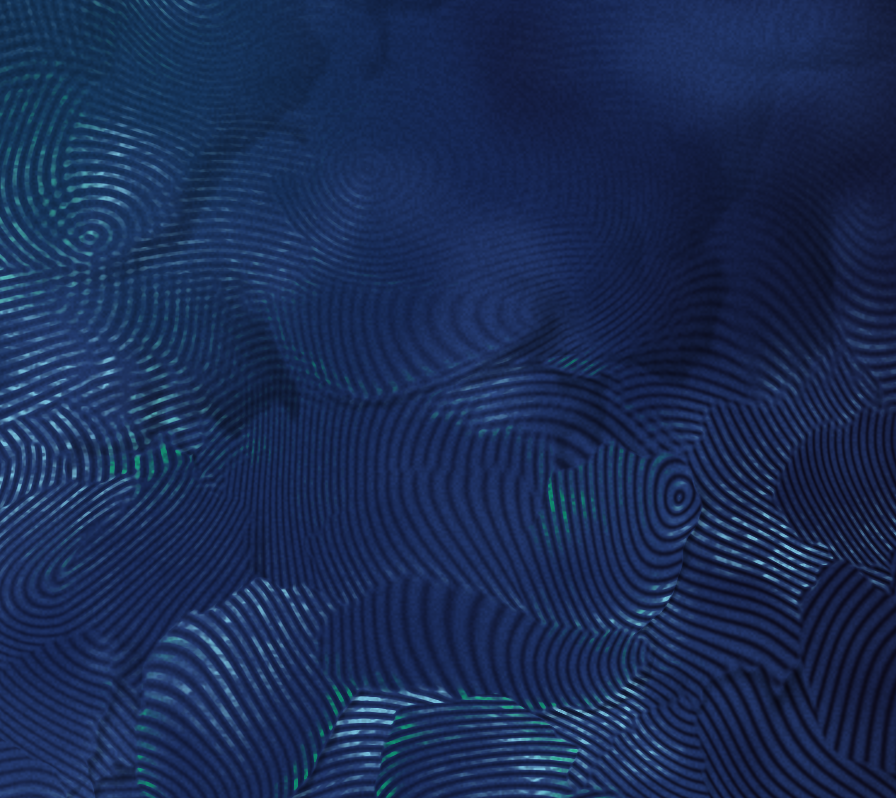
Write a Shadertoy shader that draws this texture.

```glsl
// Dark blue paint combed into overlapping fan strokes with fine curved ridges.
// Jittered grids of warped strokes are layered; each carries arcs about its own
// centre, lit by an anisotropic sheen, and focus fades towards the top.

const float TAU = 6.28318;
const vec3 NAVY  = vec3(0.085, 0.148, 0.325);
const vec3 SLATE = vec3(0.160, 0.255, 0.475);
const vec3 TEAL  = vec3(0.075, 0.230, 0.365);
const vec3 INK   = vec3(0.055, 0.050, 0.135);
const vec3 ICE   = vec3(0.480, 0.760, 0.860);
const vec3 GREEN = vec3(0.040, 0.620, 0.430);

float hash(vec2 p) {
    vec3 q = fract(vec3(p.xyx) * 0.1031);
    q += dot(q, q.yzx + 33.33);
    return fract((q.x + q.y) * q.z);
}

vec2 hash2(vec2 p) {
    return vec2(hash(p), hash(p + 71.7));
}

float noise(vec2 p) {
    vec2 i = floor(p), f = fract(p);
    f = f * f * (3.0 - 2.0 * f);
    return mix(mix(hash(i), hash(i + vec2(1, 0)), f.x),
               mix(hash(i + vec2(0, 1)), hash(i + vec2(1, 1)), f.x), f.y);
}

float fbm(vec2 p) {
    return 0.55 * noise(p) + 0.3 * noise(p * 2.1 + 9.2) + 0.15 * noise(p * 4.3 + 4.7);
}

// Smooth swirl that bends strokes and ridges alike
vec2 swirl(vec2 p) {
    vec2 n = vec2(noise(p * 4.2 + 3.1), noise(p * 4.2 + 47.9)) - 0.5;
    return p + 0.13 * n;
}

// Ridges along arcs about the origin of q: x = height, y = sheen, z = glint
vec3 combArcs(vec2 q, float period, float bend, float seed) {
    float r = length(q);
    float phase = r / period + bend;
    float ridge = 0.5 - 0.5 * cos(TAU * phase);
    vec2 lightDir = vec2(0.24, 0.97);
    float sheen = pow(abs(dot(q / max(r, 0.001), lightDir)), 6.0);
    float along = atan(q.y, abs(q.x) + 0.0001) * r;
    float streak = noise(vec2(floor(phase) * 7.3 + seed * 91.0, along * 90.0));
    return vec3(ridge, sheen, smoothstep(0.2, 0.85, streak));
}

// Lays one grid of strokes over the paint; w holds signed rim light and shadow
void addStrokes(inout vec4 paint, vec2 p, float size, float seed, float soft) {
    vec2 cell = floor(p / size);
    float wobble = fbm(p * 13.0 + seed) - 0.5;
    float bend = 1.6 * noise(p * 8.0 + seed * 3.0);
    for (int j = 1; j >= -1; j--) {
        for (int i = -1; i <= 1; i++) {
            vec2 id = cell + vec2(i, j);
            vec2 place = hash2(id + seed);
            vec2 shape = hash2(id + seed + 37.3);
            vec2 turn = hash2(id + seed + 113.1);

            // Ragged outline, longer along its sweep axis
            vec2 d = p - (id + place) * size;
            float angle = TAU * turn.x;
            vec2 axis = vec2(cos(angle), sin(angle));
            vec2 local = vec2(dot(d, axis), dot(d, vec2(-axis.y, axis.x)));
            float radius = size * mix(0.58, 0.78, shape.x);
            float edge = radius - length(local * vec2(1.0, mix(1.1, 1.9, shape.y)))
                       + wobble * size * 0.4;

            // Arc centre lies off to one side so the ridges fan out
            vec2 q = d + axis * size * mix(0.35, 0.95, turn.y);
            vec3 comb = combArcs(q, mix(0.0120, 0.0155, shape.y), bend, place.x);

            // Only the side away from the light drops a shadow
            float away = smoothstep(-0.2, 0.8, dot(d, vec2(0.7, -0.7)) / radius);
            float shadow = smoothstep(-0.02, 0.0, edge) * away;
            paint.w = mix(paint.w, -1.0, shadow * 0.7);
            float rim = (1.0 - smoothstep(0.02, 0.075, edge)) * step(0.45, place.y);
            float blend = soft * mix(1.0, 7.0, turn.y * turn.y);
            paint = mix(paint, vec4(comb, rim), smoothstep(0.0, blend, edge));
        }
    }
}

void mainImage(out vec4 fragColor, in vec2 fragCoord) {
    vec2 p = fragCoord / iResolution.y;
    float across = fragCoord.x / iResolution.x;

    // Focus and broad light
    float focus = 1.0 - smoothstep(0.40, 0.85, p.y + 0.2 * (fbm(p * 4.0) - 0.5));
    float leftLight = exp(-18.0 * across * across) * smoothstep(0.2, 0.4, p.y);
    float lowLight = exp(-pow((p.y - 0.2) / 0.22, 2.0)) * smoothstep(0.15, 0.35, across);
    float cloud = fbm(p * 3.2 + 5.0);
    float pool = smoothstep(0.38, 0.62, fbm(p * 5.5 + 21.0));
    float soft = mix(0.07, 0.005, focus);

    // Combed layers
    vec2 s = swirl(p);
    vec4 paint = vec4(combArcs(s - vec2(0.35, -0.55), 0.0140, 0.0, 0.4), 0.0);
    addStrokes(paint, s, 0.40, 17.0, soft);
    addStrokes(paint, s + 0.07, 0.25, 53.0, soft);
    float ridge = paint.x, sheen = paint.y, glint = paint.z;

    // Base colour: teal upper left, pale sheens, ink at the right
    float tealShare = (1.0 - smoothstep(0.05, 0.6, across)) * smoothstep(0.25, 0.85, p.y);
    vec3 colour = mix(NAVY, TEAL, tealShare * 0.8);
    float haze = smoothstep(0.46, 0.7, cloud) * 0.5 + 0.45 * sheen * pool * (0.25 + focus);
    colour = mix(colour, SLATE, clamp(haze, 0.0, 0.8));
    float inkShare = smoothstep(0.6, 1.0, across + 0.7 * (0.5 - cloud));
    colour = mix(colour, INK, 0.62 * inkShare);

    // Ridge relief and overlap shadows
    float relief = max(mix(0.09, 1.0, focus), 0.6 * leftLight);
    float rightSide = smoothstep(0.45, 0.9, across);
    float depth = relief * mix(0.45, 1.0, rightSide);
    colour = mix(colour, INK * 0.7, depth * 0.85 * pow(1.0 - ridge, 2.0));
    colour = mix(colour, SLATE, ridge * relief * (0.18 + 0.4 * sheen * (0.4 + pool)));
    colour *= 1.0 - 0.5 * max(-paint.w, 0.0) * mix(0.45, 1.0, focus);

    // Broken icy glints on lit crests, green ones along stroke rims
    float crest = smoothstep(0.5, 0.95, ridge);
    float sparkle = smoothstep(0.2, 0.8, noise(p * vec2(150.0, 230.0)));
    float broken = (0.2 + 1.1 * glint) * mix(0.45, 1.25, sparkle);
    float lit = pool * (0.25 + 1.1 * lowLight) + leftLight * (0.35 + 1.1 * pool);
    float ice = crest * relief * lit * mix(0.35 * leftLight, 1.0, sheen) * broken;
    colour = mix(colour, ICE, clamp(ice, 0.0, 0.9));
    float greenArea = smoothstep(0.48, 0.6, fbm(p * 4.0 + 63.0)) * (1.0 - smoothstep(0.45, 0.85, across));
    float green = crest * relief * greenArea * (max(paint.w, 0.0) + 0.35 * leftLight) * broken;
    colour = mix(colour, GREEN, clamp(green, 0.0, 0.75));

    // Fine grain
    colour *= 0.91 + 0.18 * noise(p * 330.0);
    fragColor = vec4(colour, 1.0);
}
```
